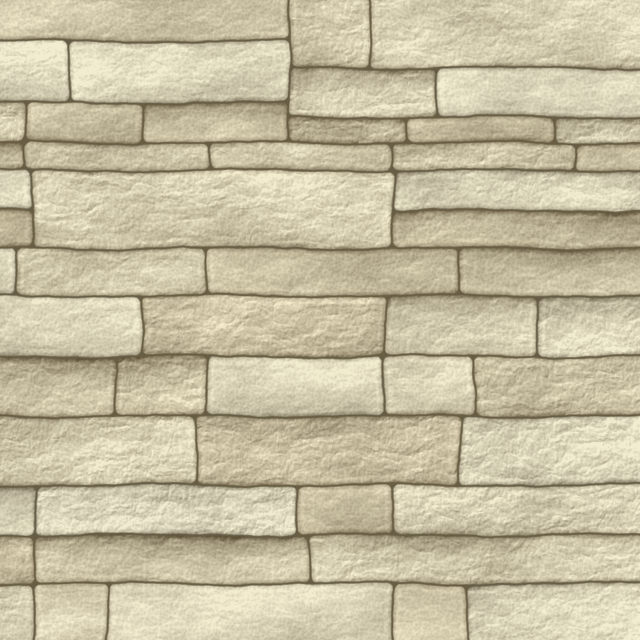
This texture is drawn by a three.js fragment shader. Its source:

```glsl
// Dry-stacked ledge stone wall: twelve uneven courses of pale, rough-hewn blocks.
varying vec2 vUv;

const float PI = 3.14159;
const int COURSE_COUNT = 12;
// Each course: lower edge (measured down), first joint, width of first stone, period of a stone pair.
const vec4 COURSES[COURSE_COUNT] = vec4[COURSE_COUNT](
  vec4(0.064, 0.452, 0.125, 0.600), vec4(0.161, 0.107, 0.345, 0.577),
  vec4(0.223, 0.040, 0.184, 0.412), vec4(0.266, 0.040, 0.288, 0.570),
  vec4(0.388, 0.050, 0.565, 1.200), vec4(0.462, 0.026, 0.297, 0.690),
  vec4(0.557, 0.221, 0.381, 0.620), vec4(0.650, 0.182, 0.142, 0.417),
  vec4(0.758, 0.306, 0.413, 0.730), vec4(0.836, 0.056, 0.409, 0.559),
  vec4(0.912, 0.056, 0.426, 1.100), vec4(1.030, 0.052, 0.116, 0.563));
const float WALL_TOP = -0.03;
const float TALL_COURSE = 0.12;     // the second stone of taller courses is split in two
const float SPLIT_AT = 0.52;
const float STEP_X = 0.452;         // right of this joint the upper courses step down
const float STEP_DROP = 0.042;
const float STEP_END = 0.223;

const float EDGE_WOBBLE = 0.0017;
const float EDGE_SWAY = 0.0022;
const float CORNER_RADIUS = 0.010;
const float JOINT_WIDTH = 0.0034;
const float BASE_TONE = 0.89;
const float TONE_SPREAD = 0.20;
const float MOTTLE_GAIN = 0.12;
const float RELIEF_GAIN = 1.45;
const float GRAIN_GAIN = 0.17;
const vec2 LIGHT_STEP = vec2(-0.0014, -0.0022);
const vec3 CREVICE = vec3(0.36, 0.32, 0.225);
const vec3 LIT_STONE = vec3(0.92, 0.89, 0.775);
const vec3 WARM_SHIFT = vec3(0.014, -0.002, -0.022);

vec3 hash3(vec2 p) {
  vec3 k = vec3(dot(p, vec2(127.1, 311.7)), dot(p, vec2(269.5, 183.3)), dot(p, vec2(419.2, 371.9)));
  return fract(sin(k) * 43758.55);
}

// Layered sines, each octave rotated and doubled.
float ripple(vec2 p) {
  float sum = 0.0, gain = 0.5;
  for (int i = 0; i < 5; i++) {
    sum += gain * sin(p.x + 1.7 * sin(p.y));
    p = mat2(1.2, 1.6, -1.6, 1.2) * p + 1.3;
    gain *= 0.6;
  }
  return sum;
}

// Distance to the nearest scattered feature point.
float cellular(vec2 p) {
  vec2 cell = floor(p), f = fract(p);
  float nearest = 2.0;
  for (int y = -1; y <= 1; y++)
    for (int x = -1; x <= 1; x++) {
      vec2 o = vec2(float(x), float(y));
      vec2 d = o + hash3(cell + o).xy - f;
      nearest = min(nearest, dot(d, d));
    }
  return sqrt(nearest);
}

float chiselHeight(vec2 p) {
  p += 0.007 * vec2(ripple(p * 30.0), ripple(p.yx * 34.0 + 4.0));
  return 0.60 * cellular(p * vec2(20.0, 36.0)) + 0.28 * cellular(p * vec2(55.0, 85.0) + 7.0)
       + 0.14 * cellular(p * 140.0 + 3.0);
}

float roundedBox(vec2 p, vec2 size, float r) {
  vec2 d = abs(p) - size + r;
  return length(max(d, 0.0)) + min(max(d.x, d.y), 0.0) - r;
}

void main() {
  vec2 p = vec2(vUv.x, 1.0 - vUv.y);
  vec2 q = p + EDGE_WOBBLE * vec2(ripple(p * 40.0), ripple(p.yx * 35.0 + 2.0));
  q += EDGE_SWAY * sin(p.yx * vec2(31.0, 17.0) + 5.0 * p);

  // Stepped upper courses
  float stretch = 1.0;
  if (q.x > STEP_X && q.y < STEP_END) {
    float phase = PI * clamp(q.y / STEP_END, 0.0, 1.0);
    q.y -= STEP_DROP * sin(phase);
    stretch = 1.0 - STEP_DROP * PI / STEP_END * cos(phase);
  }

  // Find the course, then the stone within it
  float top = WALL_TOP, row = 0.0;
  vec4 course = COURSES[0];
  for (int i = 0; i < COURSE_COUNT; i++) {
    course = COURSES[i];
    row = float(i);
    if (q.y <= course.x) break;
    top = course.x;
  }
  float bottom = course.x;
  float pair = floor((q.x - course.y) / course.w);
  float start = course.y + pair * course.w;
  float second = step(start + course.z, q.x);
  float left = start + second * course.z;
  float right = start + mix(course.z, course.w, second);
  if (second > 0.5 && bottom - top > TALL_COURSE) {
    float middle = mix(top, bottom, SPLIT_AT);
    if (q.y < middle) bottom = middle;
    else { top = middle; row += 0.5; }
  }
  vec3 rnd = hash3(vec2(row + 3.0, 2.0 * pair + second + 9.0));

  // Outline distances
  vec2 axis = vec2(1.0, stretch);
  vec2 size = 0.5 * vec2(right - left, bottom - top) / axis;
  vec2 local = (q - 0.5 * vec2(left + right, top + bottom)) / axis;
  float inset = max(-roundedBox(local, size, CORNER_RADIUS), 0.0);
  float fromTop = max(local.y + size.y, 0.0);
  float fromBottom = max(size.y - local.y, 0.0);

  // Chiselled face, mottling, tilt and grain
  vec2 face = p + rnd.xy * 5.0;
  float rough = mix(0.35, 1.0, rnd.y);
  float relief = chiselHeight(face + LIGHT_STEP) - chiselHeight(face);
  float tone = BASE_TONE + TONE_SPREAD * (rnd.z - 0.5);
  tone += RELIEF_GAIN * rough * relief;
  tone += MOTTLE_GAIN * ripple(face * vec2(13.0, 24.0));
  tone += 0.14 * (rnd.x - 0.5) * local.y / size.y + 0.10 * (rnd.y - 0.5) * local.x / size.x;
  tone += GRAIN_GAIN * (cellular(face * 175.0) - 0.5);

  // Worn rim, rounded undersides and shadows of overhanging stones
  float rim = (inset - 0.009) / 0.004;
  tone += 0.10 * exp(-rim * rim);
  tone -= 0.25 * exp(-inset / 0.007) + 0.20 * exp(-fromBottom / 0.014);
  tone -= 0.52 * rnd.x * rnd.x * exp(-fromTop / 0.018);
  tone = mix(0.08, tone, smoothstep(0.0, JOINT_WIDTH, inset));

  vec3 color = mix(CREVICE, LIT_STONE, clamp(tone, 0.0, 1.06));
  color += WARM_SHIFT * (0.5 - rnd.z);
  gl_FragColor = vec4(color, 1.0);
}
```
